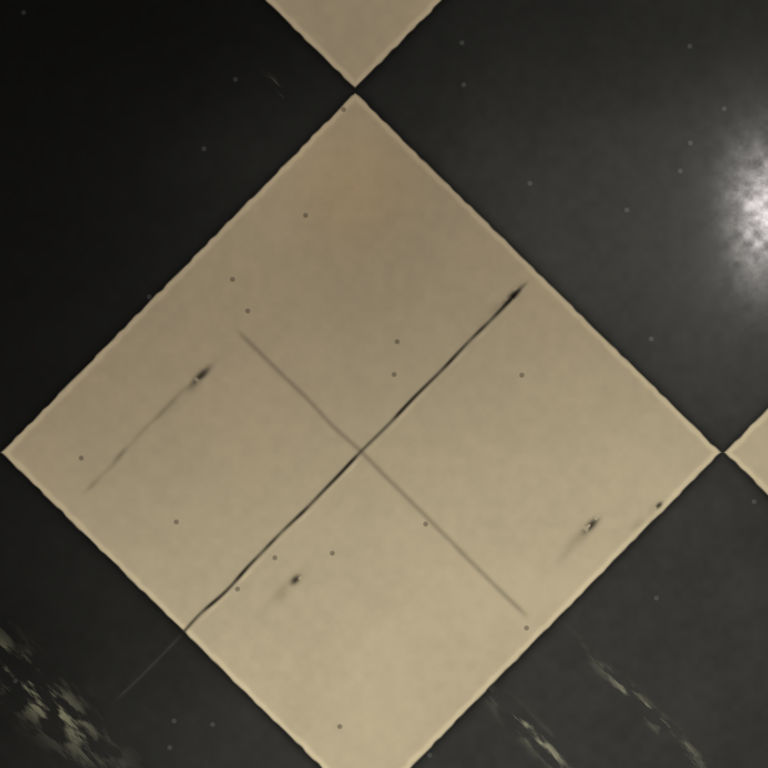
Give the GLSL for this texture, as a Shadertoy shader.

```glsl
// Worn checkerboard floor: pale and near-black tiles turned to 45 degrees.
// A diagonal frame gives the tile lattice; seams, chips, scuffs and specks
// are soft ellipses broken up by value noise, with a glare at the right.

float hash(vec2 p) {
    p = fract(p * vec2(0.1031, 0.1137));
    p += dot(p, p.yx + 33.33);
    return fract((p.x + p.y) * p.x * 7.13);
}

float noise(vec2 p) {
    vec2 i = floor(p), f = fract(p);
    f = f * f * (3.0 - 2.0 * f);
    return mix(mix(hash(i), hash(i + vec2(1, 0)), f.x),
               mix(hash(i + vec2(0, 1)), hash(i + vec2(1, 1)), f.x), f.y);
}

float fbm(vec2 p) {
    float sum = 0.0, amp = 0.5;
    for (int i = 0; i < 4; i++) {
        sum += amp * noise(p + 40.0);
        p = p * 2.03 + 7.1;
        amp *= 0.5;
    }
    return sum;
}

// Soft ellipse: centre in xy, radii in zw
float blob(vec2 p, vec4 e) {
    vec2 d = (p - e.xy) / e.zw;
    return exp(-dot(d, d));
}

// Thin line at offset x, running from lo to hi along y
float seam(float x, float y, float width, float lo, float hi) {
    return exp(-x * x / (width * width)) * smoothstep(lo, lo + 0.04, y)
         * (1.0 - smoothstep(hi - 0.04, hi, y));
}

void mainImage(out vec4 fragColor, in vec2 fragCoord) {
    vec2 uv = fragCoord / iResolution.xy;
    float pixel = 1.0 / iResolution.y;

    // Diagonal frame centred on the main tile, slightly skewed
    vec2 c = uv - vec2(0.470, 0.411);
    c.x += 0.016 * c.y;
    vec2 q = vec2(c.x + c.y, c.y - c.x);

    // Checker lattice with signed distance to the pale tiles
    float halfTile = 0.471;
    vec2 cell = floor(q / (2.0 * halfTile) + 0.5);
    vec2 local = abs(q - cell * 2.0 * halfTile);
    float edge = halfTile - max(local.x, local.y);
    float side = mod(cell.x + cell.y, 2.0) < 0.5 ? 1.0 : -1.0;
    float dist = side * edge - 0.003 + 0.003 * (noise(q * 70.0 + 90.0) - 0.5);
    float pale = smoothstep(-0.0015 - pixel, 0.0015 + pixel, dist);

    float cloud = fbm(uv * 6.0) - 0.47;
    float grain = fbm(uv * 75.0) - 0.47;
    float wear = noise(q * vec2(38.0, 60.0) + 50.0);

    // Pale tile: warm shade above, brighter toward the lower right
    float lit = 1.0 - smoothstep(0.10, 0.74, uv.y - 0.3 * c.x + 0.15 * cloud);
    vec3 stone = mix(vec3(0.54, 0.485, 0.39), vec3(0.71, 0.655, 0.53), lit);
    stone += vec3(0.03, 0.01, -0.01) * blob(uv, vec4(0.46, 0.76, 0.07, 0.07));
    stone *= 1.0 + 0.16 * cloud + 0.06 * grain;
    stone *= 1.0 + 0.12 * exp(-pow((dist - 0.006) / 0.005, 2.0));

    // Seams: one dark crack, one faint cross line, one faded side line
    float bend = 0.005 * (noise(q * 14.0 + 20.0) - 0.5);
    float crack = seam(q.y + bend, q.x, 0.0034, -0.50, 0.45);
    stone *= 1.0 - crack * (0.36 + 0.38 * wear);
    stone *= 1.0 + 0.10 * seam(q.y + bend + 0.008, q.x, 0.004, -0.47, 0.45) * wear;
    stone *= 1.0 - 0.17 * seam(q.x + bend, q.y, 0.005, -0.44, 0.33);
    stone *= 1.0 - 0.22 * seam(q.y - 0.310 + bend, q.x, 0.005, -0.43, -0.08) * wear;

    // Chips with short smears trailing along the grain
    vec4 chips[5] = vec4[5](
        vec4(-0.107, 0.306, 0.020, 0.006), vec4(-0.254, -0.078, 0.010, 0.006),
        vec4(0.203, -0.393, 0.016, 0.006), vec4(0.405, 0.003, 0.017, 0.006),
        vec4(0.318, -0.456, 0.007, 0.004));
    for (int i = 0; i < 5; i++) {
        float ragged = smoothstep(0.25, 0.6, noise(q * 110.0 + 60.0) + 0.2);
        stone *= 1.0 - 0.60 * blob(q, chips[i]) * ragged;
        vec4 smear = vec4(chips[i].xy - vec2(0.04, 0.0), 0.045, 0.011);
        stone *= 1.0 - 0.18 * blob(q, smear) * wear;
    }

    // Dark tile: deep at the upper left, grayer to the right and below
    float sheen = smoothstep(0.1, 0.95, uv.x + 0.45 * (1.0 - uv.y));
    vec3 black = mix(vec3(0.068, 0.066, 0.060), vec3(0.215, 0.212, 0.197), sheen);
    black *= 1.0 - 0.3 * smoothstep(0.75, 1.0, uv.y);
    black *= 1.0 + 0.30 * cloud + 0.14 * grain;
    black *= 1.0 - 0.35 * exp(-edge / 0.007);
    black += 0.05 * seam(q.y + bend, q.x, 0.003, -0.66, -0.46);

    // Pale scuffs, drawn out along the other diagonal
    vec4 scuffs[4] = vec4[4](
        vec4(-0.740, 0.110, 0.040, 0.170), vec4(-0.150, -0.600, 0.017, 0.100),
        vec4(0.030, -0.720, 0.012, 0.130), vec4(0.375, 0.573, 0.008, 0.026));
    float streaks = fbm(q * vec2(75.0, 22.0) + 30.0);
    float scuff = 0.0;
    for (int i = 0; i < 4; i++) scuff = max(scuff, blob(q, scuffs[i]));
    black += vec3(0.36, 0.35, 0.26) * scuff * smoothstep(0.42, 0.68, streaks);

    // Glare spot with a rough core and a wide halo
    float core = blob(uv, vec4(0.995, 0.725, 0.042, 0.080));
    black += vec3(0.62, 0.59, 0.60) * core * (0.75 + 1.2 * grain);
    black += 0.11 * blob(uv, vec4(1.0, 0.72, 0.13, 0.19));

    // Sparse specks: dark on pale tiles, light on dark ones
    vec2 id = floor(uv * 24.0);
    vec2 spot = 0.25 + 0.5 * vec2(hash(id + 11.0), hash(id + 57.0));
    float speck = step(0.93, hash(id + 101.0))
                * (1.0 - smoothstep(0.04, 0.11, length(fract(uv * 24.0) - spot)));
    stone *= 1.0 - 0.28 * speck;
    black += 0.09 * speck;

    fragColor = vec4(clamp(mix(black, stone, pale), 0.0, 1.0), 1.0);
}
```
